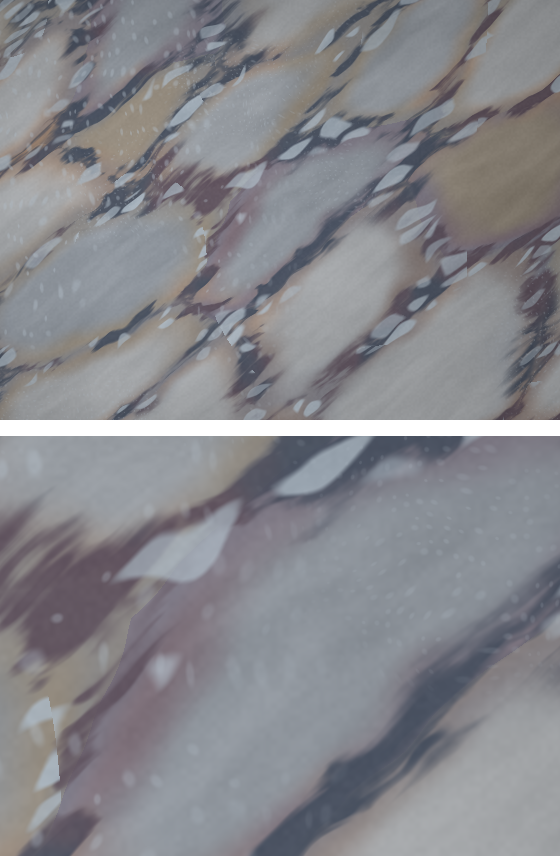
Top: the whole. Bottom: its middle third, enlarged.
Write a Shadertoy shader that draws this texture.

```glsl
// Brecciated marble: long rounded stones lying on a diagonal, with soft warm rims,
// thin fibrous veins between them, pale slivers and brushed flecks.
// Stones and chips are stretched cellular noise; veins are layered value noise.

#define TILT 0.68
#define STONE_SCALE vec2(1.85, 4.5)
#define CHIP_SCALE vec2(14.0, 42.0)
#define FIBRE_SCALE vec2(8.0, 46.0)
#define VEIN_WIDTH 0.105
#define WARP 0.15
#define ROUNDING 15.0
#define CHIP_SHARE 0.50

const vec3 CREAM = vec3(0.635, 0.645, 0.655);
const vec3 GREY = vec3(0.540, 0.565, 0.595);
const vec3 OCHRE = vec3(0.570, 0.535, 0.485);
const vec3 ORANGE = vec3(0.620, 0.490, 0.390);
const vec3 ROSE = vec3(0.490, 0.440, 0.475);
const vec3 PLUM = vec3(0.355, 0.305, 0.350);
const vec3 SLATE = vec3(0.265, 0.300, 0.360);
const vec3 HAZE = vec3(0.460, 0.495, 0.560);
const vec3 CHIP = vec3(0.690, 0.735, 0.775);

struct Cell { float edge; float id; vec2 seed; };

vec2 hash2(vec2 p) {
    vec3 h = fract(vec3(p.xyx) * vec3(0.1031, 0.1030, 0.0973));
    h += dot(h, h.yzx + 33.33);
    return fract((h.xx + h.yz) * h.zy);
}

float noise(vec2 p) {
    vec2 i = floor(p), f = fract(p);
    f = f * f * (3.0 - 2.0 * f);
    float low = mix(hash2(i).x, hash2(i + vec2(1, 0)).x, f.x);
    float high = mix(hash2(i + vec2(0, 1)).x, hash2(i + vec2(1, 1)).x, f.x);
    return mix(low, high, f.y);
}

float fbm(vec2 p) {
    float sum = 0.0, amp = 0.53;
    for (int i = 0; i < 4; i++) {
        sum += amp * noise(p);
        p = mat2(1.9, 0.2, -0.2, 1.9) * p + 7.3;
        amp *= 0.5;
    }
    return sum;
}

vec2 seedAt(vec2 cell) { return cell + 0.06 + 0.88 * hash2(cell); }

// Cellular noise whose border distances are blended to round the corners
Cell cellular(vec2 p) {
    vec2 base = floor(p), home = base;
    float nearest = 9.0;
    for (int y = -1; y <= 1; y++)
    for (int x = -1; x <= 1; x++) {
        vec2 c = base + vec2(x, y);
        float d = distance(p, seedAt(c));
        if (d < nearest) { nearest = d; home = c; }
    }
    vec2 seed = seedAt(home);
    float sum = 0.0;
    for (int y = -2; y <= 2; y++)
    for (int x = -2; x <= 2; x++) {
        if (x == 0 && y == 0) continue;
        vec2 other = seedAt(home + vec2(x, y));
        float d = dot(0.5 * (seed + other) - p, normalize(other - seed));
        sum += exp(-ROUNDING * d);
    }
    return Cell(-log(sum) / ROUNDING, hash2(home + 17.0).x, seed);
}

Cell stones(vec2 p) {
    vec2 bend = vec2(fbm(p * 3.0), fbm(p * 3.0 + 19.0)) - 0.5;
    return cellular((p + WARP * bend) * STONE_SCALE + vec2(3.0, 8.0));
}

// Soft dabs, one per square, in rows that are shifted at random
float flecks(vec2 p, float radius) {
    p.x += 9.0 * hash2(vec2(floor(p.y), 3.0)).x;
    vec2 h = hash2(floor(p) + 5.0);
    float size = radius * (0.45 + 0.55 * h.y);
    float d = length(fract(p) - 0.3 - 0.4 * h);
    return smoothstep(size, size * 0.3, d) * step(0.45, hash2(floor(p) + 41.0).y);
}

void mainImage(out vec4 fragColor, in vec2 fragCoord) {
    vec2 uv = fragCoord / iResolution.y;
    vec2 p = mat2(cos(TILT), -sin(TILT), sin(TILT), cos(TILT)) * uv;
    Cell stone = stones(p);
    float fibre = fbm(p * FIBRE_SCALE + 2.5 * fbm(p * 5.0));
    float cloud = fbm(p * vec2(4.0, 7.0) + 31.0);
    float patchy = noise(uv * 3.1 + 11.0);

    // Stones: pale core, warm or rosy rim, faint brushing
    vec3 core = mix(CREAM, mix(GREY, OCHRE, step(0.78, stone.id)), smoothstep(0.3, 0.75, stone.id));
    vec3 rim = mix(OCHRE, ROSE, smoothstep(0.5, 0.8, fract(stone.id * 7.3)));
    rim = mix(rim, ORANGE, 0.8 * smoothstep(0.50, 0.66, cloud));
    float inside = stone.edge + 0.22 * (cloud - 0.5);
    vec3 color = mix(rim, core, smoothstep(0.02, 0.22, inside));
    color += 0.10 * (cloud - 0.5) + 0.07 * (fibre - 0.5);

    // Veins: a hazy margin, mixed strands, and a few dark cracks
    float wide = noise(p * vec2(3.0, 5.0) + 23.0);
    float width = VEIN_WIDTH * mix(0.35, 1.7, wide * wide * 1.3);
    float ragged = stone.edge + 0.24 * (fibre - 0.5);
    float vein = 1.0 - smoothstep(width * 0.2, width * 1.1, ragged);
    vec3 dark = mix(SLATE, PLUM, smoothstep(0.38, 0.60, fbm(p * 6.0 + 3.0)));
    vec3 strand = mix(dark, mix(HAZE, rim, patchy), smoothstep(0.40, 0.60, fibre));
    color = mix(color, HAZE, 0.45 * (1.0 - smoothstep(0.0, width * 2.0, stone.edge)));
    color = mix(color, strand, 0.88 * vein);
    float crack = 1.0 - smoothstep(0.0, 0.035, abs(ragged - 0.01));
    color = mix(color, dark, 0.65 * crack * smoothstep(0.3, 0.6, cloud));

    // Chips: slivers of mixed size, kept where their centre lies in a vein
    vec2 chipWarp = 0.022 * vec2(noise(p * 17.0), noise(p * 17.0 + 9.0));
    Cell chip = cellular((p + chipWarp) * CHIP_SCALE * (1.0 - 0.3 * step(0.62, patchy)));
    float bed = stones(chip.seed / (CHIP_SCALE * (1.0 - 0.3 * step(0.62, patchy)))).edge;
    float kept = step(bed, VEIN_WIDTH * 0.75) * step(chip.id, CHIP_SHARE);
    float shrink = 0.22 * fract(chip.id * 13.7) + 0.16 * (fibre - 0.5);
    float chipMask = kept * smoothstep(0.0, 0.14, chip.edge - shrink);
    float chipTone = 0.55 + 0.40 * fract(chip.id * 29.0);
    color = mix(color, CHIP - 0.10 * (1.0 - fibre), chipTone * chipMask);

    // Brushed dabs and fine pale speckle, in patches
    vec2 wobble = 0.04 * vec2(noise(uv * 14.0), noise(uv * 14.0 + 4.0));
    float dabs = flecks((uv + wobble) * vec2(38.0, 23.0), 0.36);
    float leftSide = 1.0 - smoothstep(0.35, 0.85, uv.x);
    color = mix(color, CHIP, 0.40 * dabs * leftSide * smoothstep(0.40, 0.62, patchy));
    float speckle = flecks((uv + wobble) * 85.0, 0.36);
    color = mix(color, CHIP, 0.24 * speckle * smoothstep(0.5, 0.75, noise(uv * 3.7 + 51.0)));

    // Uneven light, strongest left of the middle
    float fall = length((uv - vec2(0.45, 0.47)) * vec2(0.8, 1.0));
    color *= mix(1.04, 0.82, smoothstep(0.1, 0.9, fall));
    color += 0.018 * (noise(uv * 210.0) - 0.5);
    fragColor = vec4(clamp(color, 0.0, 1.0), 1.0);
}
```
